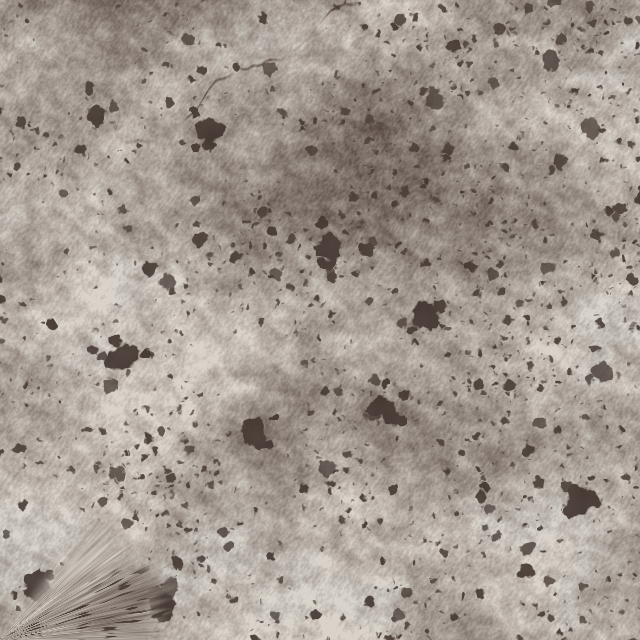
Give the GLSL for this texture, as a three.js fragment shader.

```glsl
varying vec2 vUv;

#define DARK_STONE vec3(0.35, 0.295, 0.265)
#define PALE_STONE vec3(0.81, 0.78, 0.745)
#define COOL_TINT vec3(-0.010, 0.002, 0.010)
#define INK vec3(0.275, 0.225, 0.205)
#define BASE_TONE 0.74
#define STAIN 0.46
#define MOTTLE 0.26
#define GRAIN 0.21
#define EDGE 0.0016
#define SPOT_SHARE 0.40
#define SMEAR_REACH 0.27

vec2 hash2(vec2 p) {
  vec3 q = fract(p.xyx * vec3(0.1031, 0.1030, 0.0973));
  q += dot(q, q.yzx + 33.33);
  return fract((q.xx + q.yz) * q.zy);
}

float corner(vec2 cell, vec2 offset) {
  float angle = 6.2832 * hash2(cell).x;
  return dot(vec2(cos(angle), sin(angle)), offset);
}

// Gradient noise, roughly -0.7 to 0.7
float noise(vec2 p) {
  vec2 i = floor(p), f = fract(p);
  vec2 u = f * f * f * (f * (f * 6.0 - 15.0) + 10.0);
  vec2 e = vec2(1.0, 0.0);
  return mix(mix(corner(i, f), corner(i + e, f - e), u.x),
             mix(corner(i + e.yx, f - e.yx), corner(i + 1.0, f - 1.0), u.x), u.y);
}

float fbm(vec2 p) {
  float sum = 0.0, amp = 1.0;
  for (int i = 0; i < 5; i++) {
    sum += amp * noise(p);
    p = mat2(0.8, 0.6, -0.6, 0.8) * p * 2.03 + 7.1;
    amp *= 0.58;
  }
  return sum;
}

float glow(vec2 p, vec2 centre, vec2 size) {
  vec2 d = (p - centre) / size;
  return exp(-dot(d, d));
}

// Spots gather in loose groups, more of them to the right
float crowding(vec2 p) {
  return clamp(0.85 + 2.3 * noise(p * 6.0 + 3.0) + 0.7 * (p.x - 0.5), 0.1, 2.1);
}

// One scattered size class; radius is in canvas units
float spots(vec2 p, float cells, float share, float radius, float seed) {
  float ink = 0.0;
  for (int y = -1; y <= 1; y++) for (int x = -1; x <= 1; x++) {
    vec2 cell = floor(p * cells) + vec2(float(x), float(y));
    vec2 place = hash2(cell + seed), kind = hash2(cell + seed + 57.0);
    vec2 d = p - (cell + place) / cells;
    d.x *= mix(0.85, 1.2, place.y);
    float r = radius * mix(0.55, 1.1, kind.y * kind.y);
    float disc = 1.0 - smoothstep(r - EDGE, r + EDGE, length(d));
    float present = step(kind.x, share * crowding(cell / cells));
    ink = max(ink, present * disc * mix(0.75, 1.0, place.x));
  }
  return ink;
}

// Large blots run together from several drops: x is ink, y a faint halo
vec2 blots(vec2 p, float cells) {
  vec2 ink = vec2(0.0);
  for (int y = -1; y <= 1; y++) for (int x = -1; x <= 1; x++) {
    vec2 cell = floor(p * cells) + vec2(float(x), float(y));
    vec2 centre = (cell + hash2(cell + 211.0)) / cells;
    float field = 0.0;
    for (int i = 0; i < 7; i++) {
      vec2 h = hash2(cell * 7.0 + float(i) * 13.0 + 31.0);
      float angle = 6.2832 * h.x;
      vec2 d = p - centre - 0.038 * h.y * vec2(cos(angle), sin(angle));
      float r = mix(0.0145, 0.0065, h.y), ratio = r * r / (dot(d, d) + 1e-6);
      field += ratio * ratio;
    }
    float present = step(hash2(cell + 97.0).y, 0.42);
    float halo = glow(p, centre, vec2(0.055));
    ink = max(ink, present * vec2(smoothstep(0.6, 1.5, field), halo));
  }
  return ink;
}

void main() {
  vec2 p = vUv;

  // Clouded stone with broad stains and pale patches
  float tone = BASE_TONE + STAIN * fbm(p * 3.4 + 11.0);
  tone -= 0.30 * glow(p, vec2(0.60, 0.73), vec2(0.28, 0.15));
  tone -= 0.22 * glow(p, vec2(0.66, 0.30), vec2(0.12, 0.10));
  tone -= 0.20 * glow(p, vec2(1.0, 0.18), vec2(0.09, 0.16));
  tone -= 0.22 * glow(p, vec2(0.25, 1.02), vec2(0.30, 0.07));
  tone += 0.16 * glow(p, vec2(0.09, 0.91), vec2(0.07, 0.12));
  tone += 0.12 * glow(p, vec2(0.50, 0.05), vec2(0.45, 0.16));

  // Mottling and brushed diagonal grain
  vec2 brushed = mat2(0.82, 0.57, -0.57, 0.82) * p;
  tone += MOTTLE * (noise(brushed * vec2(20.0, 32.0)) + 0.8 * noise(p * 52.0));
  tone += GRAIN * noise(brushed * vec2(210.0, 110.0));
  tone += GRAIN * 0.6 * noise(brushed.yx * vec2(75.0, 38.0));
  tone += GRAIN * 0.6 * noise(p * 260.0);

  // Hairline crack
  float path = 0.77 + 0.62 * (p.x - 0.2) + 0.035 * noise(vec2(p.x * 11.0, 2.5))
             + 0.014 * noise(vec2(p.x * 45.0, 6.5));
  float crack = 1.0 - smoothstep(0.0006, 0.0038, abs(p.y - path));
  crack *= smoothstep(0.18, 0.24, p.x) * (1.0 - smoothstep(0.54, 0.58, p.x));
  tone -= 0.5 * crack * smoothstep(-0.25, 0.2, noise(p * 17.0));

  // Ink spatter with ragged outlines
  vec2 ragged = p + 0.007 * vec2(noise(p * 75.0), noise(p * 75.0 + 40.0))
              + 0.003 * vec2(noise(p * 170.0), noise(p * 170.0 + 60.0));
  vec2 blot = blots(ragged, 5.0);
  tone -= 0.10 * blot.y;
  float ink = blot.x;
  ink = max(ink, spots(ragged, 12.0, SPOT_SHARE * 0.7, 0.0150, 5.0));
  ink = max(ink, spots(ragged, 21.0, SPOT_SHARE, 0.0090, 23.0));
  ink = max(ink, spots(ragged, 40.0, SPOT_SHARE * 0.8, 0.0050, 71.0));
  ink = max(ink, 0.75 * spots(ragged, 75.0, SPOT_SHARE * 0.5, 0.0027, 131.0));

  // Fan-shaped smear out of the lower left corner
  float reach = length(p), angle = atan(p.y, p.x + 1e-4);
  float fringe = reach + 0.06 * noise(vec2(angle * 22.0, 1.5));
  float fan = (1.0 - smoothstep(SMEAR_REACH - 0.06, SMEAR_REACH, fringe))
            * (1.0 - smoothstep(0.70, 1.05, angle));
  float streaks = noise(vec2(angle * 45.0, reach * 9.0)) + 0.6 * noise(vec2(angle * 110.0, reach * 16.0));
  float shade = 0.62 + 0.5 * streaks + 0.15 * smoothstep(0.45, 0.7, angle)
              - 0.30 * glow(vec2(angle, reach), vec2(0.30, 0.22), vec2(0.16, 0.09));
  float dashes = smoothstep(0.22, 0.38, noise(vec2(angle * 38.0 + 9.0, reach * 26.0)));
  tone = mix(tone, shade, fan);
  ink = mix(ink, dashes * (1.0 - smoothstep(0.45, 0.65, angle)), fan);

  // Colour
  vec3 colour = mix(DARK_STONE, PALE_STONE, clamp(tone, 0.0, 1.1));
  colour += COOL_TINT * smoothstep(0.0, 0.5, fbm(p * 4.0 + 29.0)) * smoothstep(0.6, 0.9, tone);
  vec3 inkColour = INK + 0.04 * noise(p * 30.0);
  gl_FragColor = vec4(mix(colour, inkColour, ink * 0.95), 1.0);
}
```
